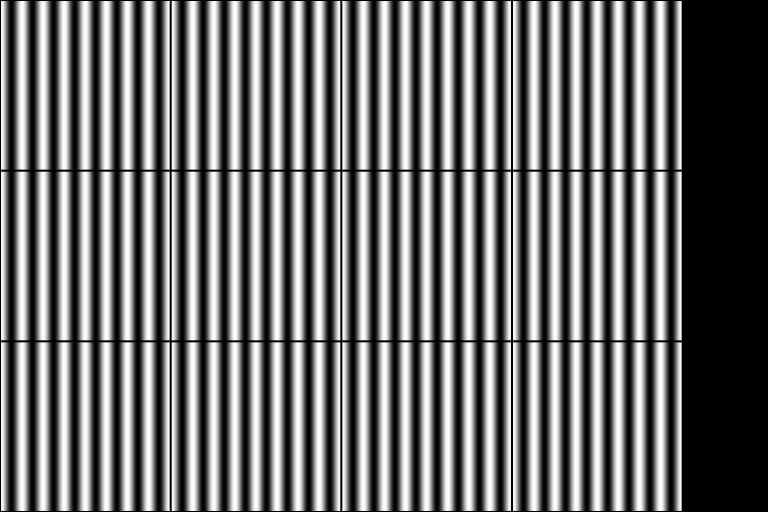
This pattern is drawn by a Shadertoy shader. Its source:

```glsl
// Grid of square tiles with vertical sine gratings, thin black gaps and a black strip at the right.
#define CANVAS_CELLS vec2(4.5, 3.0) // cells that fit across and down the canvas
#define FILLED_COLUMNS 4.0          // columns that carry a grating
#define GAP_HALF 0.006              // half the gap between tiles, in cells
#define CYCLES 8.0                  // light-dark cycles per tile
#define DARK vec3(0.0)
#define LIGHT vec3(1.0)

const float TAU = 6.2831853;

// Brightness of the grating; x runs from 0 to 1 across a tile, bright at both edges.
float grating(float x) {
    return 0.5 + 0.5 * cos(TAU * CYCLES * x);
}

// Smoothed coverage of a tile inside its cell; pixel is the pixel size in cells.
float tileMask(vec2 local, vec2 pixel) {
    vec2 inset = min(local, 1.0 - local) - GAP_HALF;
    vec2 cover = clamp(inset / pixel + 0.5, 0.0, 1.0);
    return cover.x * cover.y;
}

void mainImage(out vec4 fragColor, in vec2 fragCoord) {
    vec2 pixel = CANVAS_CELLS / iResolution.xy;
    vec2 grid = fragCoord * pixel;
    vec2 local = fract(grid);

    // Stretch the grating over the tile, between its gaps.
    float across = (local.x - GAP_HALF) / (1.0 - 2.0 * GAP_HALF);

    // Leave the columns past the last tile dark.
    float filled = 1.0 - step(FILLED_COLUMNS, grid.x);

    float light = grating(across) * tileMask(local, pixel) * filled;
    fragColor = vec4(mix(DARK, LIGHT, light), 1.0);
}
```
